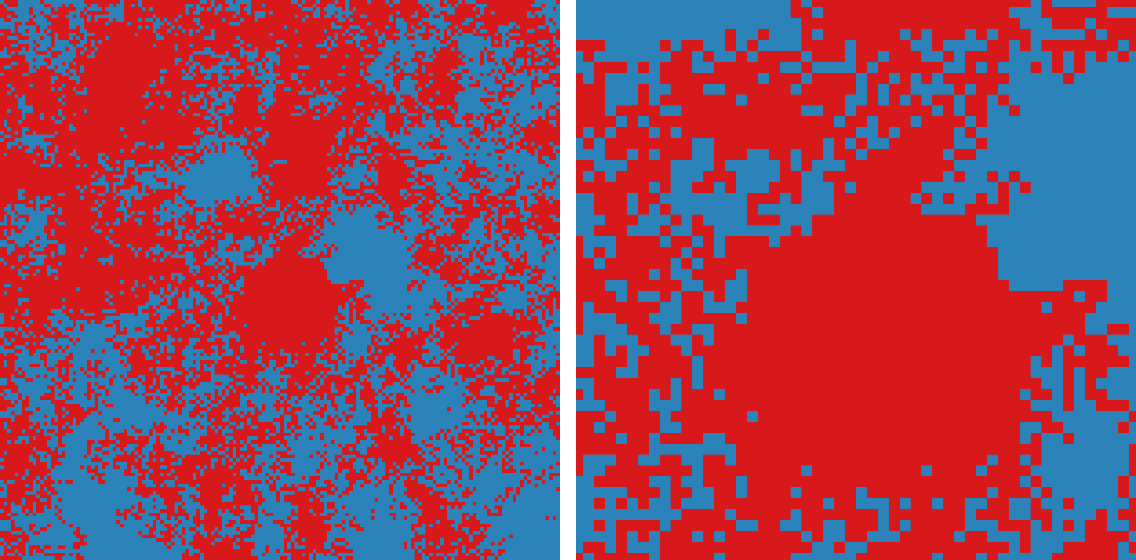
Left: the whole. Right: its middle third, enlarged.
Reproduce this texture procedurally as a WebGL 1 fragment shader.

```glsl
precision highp float;
// Two-colour blocky speckle: red and blue cells clumped into ragged diagonal patches.

uniform vec2 u_resolution;

const float CELLS = 154.0;
const vec3 RED = vec3(0.843, 0.098, 0.110);
const vec3 BLUE = vec3(0.170, 0.512, 0.730);
const float THRESHOLD = 0.03;
const float EDGE_SOFTNESS = 0.25;

float hash(vec2 p) {
  return fract(sin(dot(p, vec2(12.9898, 78.233))) * 43758.5453);
}

// Value noise centred on zero
float noise(vec2 p) {
  vec2 i = floor(p);
  vec2 f = fract(p);
  vec2 s = f * f * (3.0 - 2.0 * f);
  float low = mix(hash(i), hash(i + vec2(1.0, 0.0)), s.x);
  float high = mix(hash(i + vec2(0.0, 1.0)), hash(i + 1.0), s.x);
  return mix(low, high, s.y) - 0.5;
}

// Large patches along a steep diagonal; the cubic term makes the cores solid
float patches(vec2 p) {
  vec2 across = vec2(0.86, 0.51);
  vec2 along = vec2(0.51, -0.86);
  vec2 q = vec2(dot(p, across) * 8.0, dot(p, along) * 4.4);
  float n = noise(q + vec2(17.3, 41.7));
  return 0.6 * n + 3.2 * n * n * n;
}

// Mean patch level, used to keep the colour shares balanced
float patchMean() {
  float sum = 0.0;
  for (int y = 0; y < 8; y++) {
    for (int x = 0; x < 8; x++) {
      sum += patches((vec2(float(x), float(y)) + 0.5) / 8.0);
    }
  }
  return sum / 64.0;
}

// 1 for a blue cell, 0 for a red one
float blueCell(vec2 cell, float mean) {
  vec2 p = (cell + 0.5) / CELLS;
  float slope = dot(p - 0.5, vec2(0.32, -0.38));
  float clumps = 0.7 * noise(p * 14.0 + vec2(5.2, 61.4));
  float tufts = 0.5 * noise(p * 30.0 + vec2(72.8, 23.5));
  float flecks = 0.6 * noise(p * vec2(58.0, 72.0) + vec2(31.6, 8.9));
  float grain = 0.72 * (hash(cell + vec2(3.7, 9.1)) - 0.5);
  float level = slope + patches(p) - mean + clumps + tufts + flecks + grain;
  return step(THRESHOLD, level);
}

void main() {
  float side = min(u_resolution.x, u_resolution.y);
  vec2 grid = gl_FragCoord.xy / side * CELLS;
  float edge = EDGE_SOFTNESS * CELLS / side;

  // Blend the four nearest cells in a narrow band for crisp, smoothed edges
  vec2 cell = floor(grid - 0.5);
  vec2 f = fract(grid - 0.5);
  vec2 w = clamp((f - 0.5) / edge + 0.5, 0.0, 1.0);
  float mean = patchMean();
  float low = mix(blueCell(cell, mean), blueCell(cell + vec2(1.0, 0.0), mean), w.x);
  float high = mix(blueCell(cell + vec2(0.0, 1.0), mean), blueCell(cell + 1.0, mean), w.x);

  gl_FragColor = vec4(mix(RED, BLUE, mix(low, high, w.y)), 1.0);
}
```
